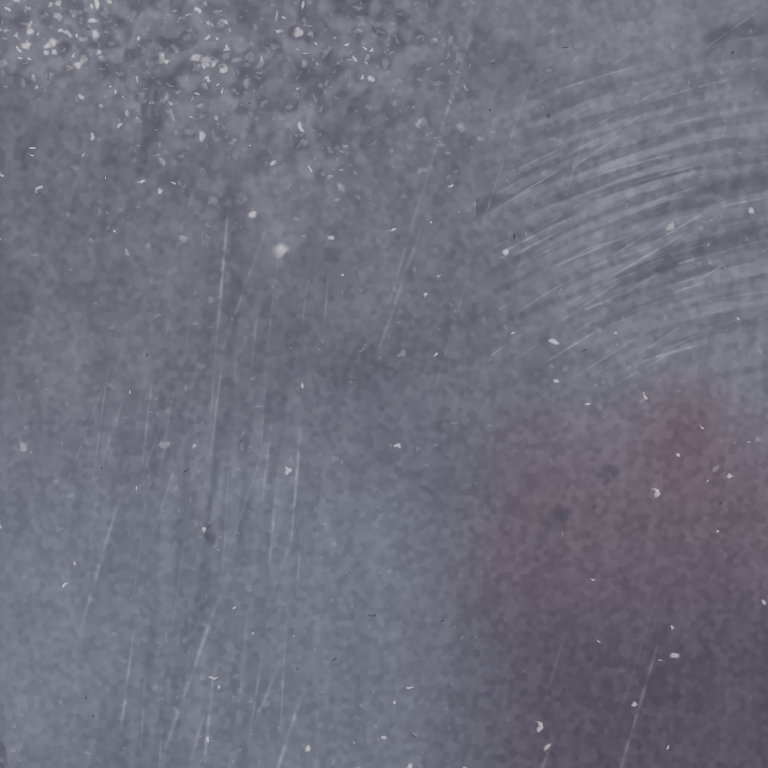
Reproduce this texture procedurally as a WebGL 2 fragment shader.

```glsl
#version 300 es
precision highp float;

uniform vec2 u_resolution;
out vec4 fragColor;

// Palette
const vec3 STEEL_DARK = vec3(0.380, 0.378, 0.428);
const vec3 STEEL_LIGHT = vec3(0.510, 0.522, 0.566);
const vec3 COLD_BLUE = vec3(0.442, 0.468, 0.525);
const vec3 PLUM_LIGHT = vec3(0.420, 0.378, 0.425);
const vec3 PLUM_DARK = vec3(0.340, 0.318, 0.372);
const vec3 RUST = vec3(0.420, 0.315, 0.350);
const vec3 SMUDGE = vec3(0.325, 0.320, 0.375);
const vec3 SCRATCH = vec3(0.630, 0.645, 0.690);
const vec3 CHIP = vec3(0.755, 0.745, 0.750);

// Layout and strength
const float STEEP_ANGLE = 1.25;
const float UPRIGHT_ANGLE = 1.46;
const vec2 ARC_CENTRE = vec2(1.15, -0.25);
const float CHIP_CELLS = 62.0;
const float PATCH_CELLS = 26.0;
const float SPECK_CELLS = 46.0;
const float GRAIN_CELLS = 130.0;
const float GRAIN_AMOUNT = 0.06;
const float TAU = 6.2831853;

vec3 hash3(vec2 p) {
    vec3 q = fract(vec3(p.xyx) * vec3(0.1031, 0.1030, 0.0973));
    q += dot(q, q.yxz + 33.33);
    return fract((q.xxy + q.yzz) * q.zyx);
}

vec2 rotate(vec2 p, float a) {
    return vec2(cos(a) * p.x + sin(a) * p.y, cos(a) * p.y - sin(a) * p.x);
}

float glow(vec2 p, vec2 centre, vec2 radii) {
    vec2 d = (p - centre) / radii;
    return exp(-dot(d, d));
}

// Smooth cellular noise: random cell values blended by distance
float cellNoise(vec2 p) {
    vec2 id = floor(p);
    float sum = 0.0, weights = 0.0;
    for (int j = -1; j <= 1; j++)
    for (int i = -1; i <= 1; i++) {
        vec2 cell = id + vec2(i, j);
        vec3 h = hash3(cell);
        vec2 d = p - cell - h.xy;
        float w = exp(-6.0 * dot(d, d));
        sum += w * h.z;
        weights += w;
    }
    return sum / weights;
}

// Ragged flakes with soft rims, one candidate per cell
float flakes(vec2 p, float density, float size) {
    p += 0.36 * (vec2(cellNoise(p * 2.2), cellNoise(p * 2.2 + 31.0)) - 0.5);
    vec2 id = floor(p);
    float cover = 0.0;
    for (int j = -1; j <= 1; j++)
    for (int i = -1; i <= 1; i++) {
        vec2 cell = id + vec2(i, j);
        vec3 h = hash3(cell), g = hash3(cell + 57.0);
        vec2 d = rotate(p - cell - h.xy, g.x * TAU);
        d.y *= 1.0 + 1.2 * g.y;
        float r = size * mix(0.4, 1.0, g.z * g.z);
        float shape = 1.0 - smoothstep(r * 0.45, r * 1.3, length(d));
        cover = max(cover, shape * smoothstep(h.z, h.z + 0.02, density));
    }
    return cover;
}

// Thin tilted strokes running along x, one per cell
float scratches(vec2 p, float density) {
    vec2 id = floor(p);
    float cover = 0.0;
    for (int j = -1; j <= 1; j++)
    for (int i = -1; i <= 1; i++) {
        vec2 cell = id + vec2(i, j);
        vec3 h = hash3(cell + 113.0), g = hash3(cell + 171.0);
        vec2 d = p - cell - h.xy;
        d.y -= (g.x - 0.5) * 1.2 * d.x;
        float reach = 0.2 + 0.5 * g.y;
        float across = d.y / mix(0.06, 0.13, g.z);
        float line = exp(-across * across) * (1.0 - smoothstep(0.3 * reach, reach, abs(d.x)));
        cover = max(cover, line * (0.25 + 0.75 * g.z * g.z) * smoothstep(h.z, h.z + 0.05, density));
    }
    return cover;
}

void main() {
    vec2 uv = gl_FragCoord.xy / u_resolution;
    vec2 steep = rotate(uv, STEEP_ANGLE);
    vec2 upright = rotate(uv, UPRIGHT_ANGLE);
    vec2 radial = uv - ARC_CENTRE;
    vec2 arc = vec2(atan(radial.y, -radial.x), length(radial));
    float broad = cellNoise(uv * 5.0 + 3.0);
    float medium = cellNoise(uv * 17.0);
    float fine = cellNoise(uv * 62.0);

    // Regions
    float wornTop = smoothstep(0.72, 0.93, uv.y + 0.2 * (broad - 0.5)) * (1.0 - smoothstep(0.45, 0.72, uv.x));
    float arcZone = smoothstep(0.61, 0.69, uv.x) * glow(uv, vec2(0.85, 0.73), vec2(0.30, 0.18));
    float steepZone = glow(uv, vec2(0.28, 0.28), vec2(0.13, 0.30));
    float plumZone = smoothstep(0.48, 0.74, uv.x + 0.12 * (broad - 0.5)) * (1.0 - smoothstep(0.32, 0.56, uv.y));

    // Clouded metal ground
    float tone = 0.54 + 0.45 * (broad - 0.5) + 0.3 * (medium - 0.5) + 0.22 * (fine - 0.5);
    tone -= 0.27 * glow(uv, vec2(0.45, 0.62), vec2(0.28, 0.24));
    tone += 0.13 * arcZone + 0.16 * steepZone + wornTop * (0.06 + 0.8 * (fine - 0.5));
    vec3 color = mix(STEEL_DARK, STEEL_LIGHT, clamp(tone, 0.0, 1.2));
    color = mix(color, COLD_BLUE, 0.45 * (1.0 - smoothstep(0.2, 0.65, uv.y)));
    vec3 plum = mix(PLUM_DARK, PLUM_LIGHT, smoothstep(0.08, 0.5, uv.y + 0.3 * (broad - 0.5)));
    color = mix(color, plum, 0.95 * plumZone);
    color = mix(color, RUST, 0.45 * glow(uv, vec2(0.89, 0.43), vec2(0.055, 0.07)));

    // Brushed streaks and dark smudges
    float brushed = cellNoise(upright * vec2(7.0, 85.0)) - 0.5;
    float swept = cellNoise(arc * vec2(9.0, 120.0)) - 0.5;
    color += 0.06 * brushed * (0.35 + steepZone) + 0.15 * swept * arcZone;
    vec2 smear = mix(upright * vec2(8.0, 22.0), arc * vec2(9.0, 24.0), step(0.62, uv.x));
    color = mix(color, SMUDGE, 0.5 * flakes(smear, 0.08, 0.5));

    // Scratches, broken up by the fine noise
    float broken = smoothstep(0.2, 0.65, fine);
    float lines = scratches(steep * vec2(4.0, 46.0), 0.08 + 0.55 * steepZone);
    lines = max(lines, scratches(upright * vec2(6.0, 60.0), 0.75 * steepZone));
    lines = max(lines, scratches(arc * vec2(9.0, 75.0), 0.95 * arcZone));
    lines = max(lines, scratches(rotate(uv, 0.55) * vec2(9.0, 85.0), 0.6 * arcZone));
    color = mix(color, SCRATCH, 0.7 * lines * (0.3 + 0.7 * broken));

    // Chipped paint and loose specks
    float clusters = smoothstep(0.38, 0.68, medium);
    float chips = flakes(uv * CHIP_CELLS, wornTop * (0.12 + 0.72 * clusters), 0.48);
    float band = glow(uv, vec2(0.25, 0.78), vec2(0.30, 0.09));
    float patches = flakes(uv * PATCH_CELLS, 0.11 * band + 0.05 * wornTop, 0.55);
    float specks = flakes(uv * SPECK_CELLS + 19.0, 0.045 + 0.07 * band, 0.31);
    specks = max(specks, flakes(uv * 60.0, 0.35 * glow(uv, vec2(0.91, 0.40), vec2(0.05, 0.04)), 0.40));
    float pale = max(chips * (0.3 + 0.6 * broken), max(patches * smoothstep(0.25, 0.55, fine), 0.85 * specks));
    float faint = flakes(uv * 80.0 + 43.0, 0.07 + 0.3 * wornTop + 0.08 * steepZone, 0.42);
    color = mix(color, SCRATCH, 0.32 * faint * (1.0 - 0.7 * plumZone));
    color = mix(color, CHIP, 0.95 * pale);
    float pits = flakes(uv * 40.0 + 71.0, 0.025, 0.18);
    color = mix(color, SMUDGE * 0.8, 0.6 * pits);

    color += GRAIN_AMOUNT * (cellNoise(uv * GRAIN_CELLS) - 0.5);
    fragColor = vec4(color, 1.0);
}
```
